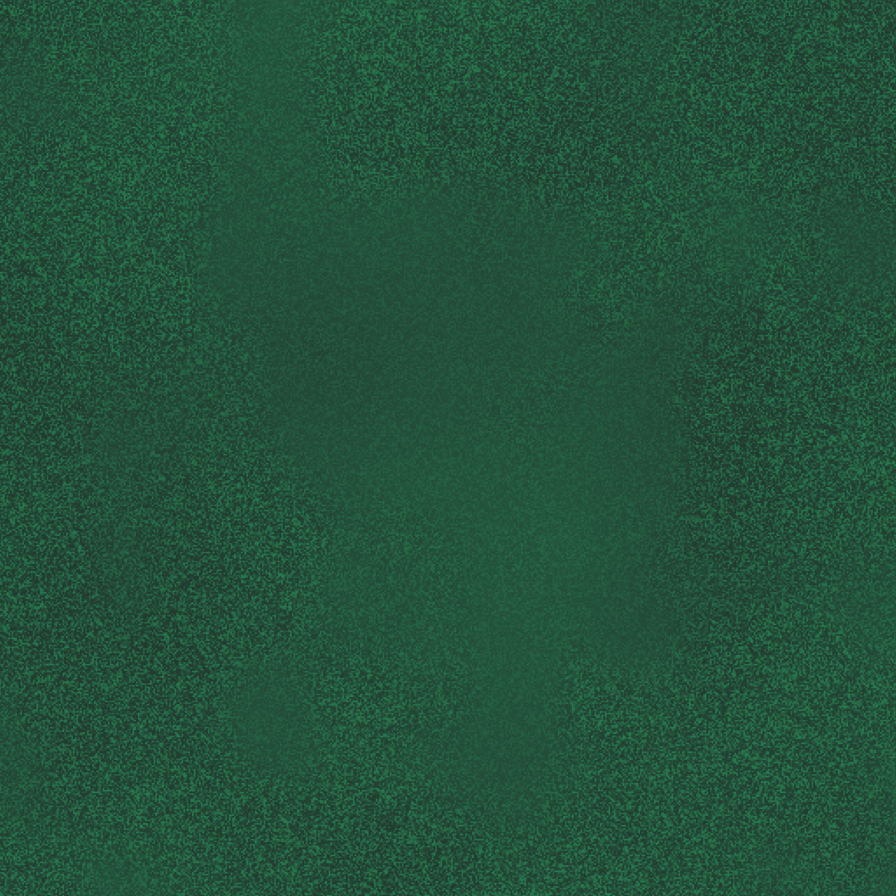
A Shadertoy shader for this texture:

```glsl
// Deep green felt: fine speckle whose contrast drifts in soft, cloudy patches.
#define GRAIN_CELLS 512.0
#define GRAIN_OFFSET 0.8
#define CLOUD_CELLS 5.0
#define PATCH_CELLS 7.0
#define CLOUD_STRENGTH 0.065
#define GRAIN_SOFT 0.09
#define GRAIN_STRONG 0.29
#define GRAIN_SKEW 0.7
#define BASE_GREEN vec3(0.139, 0.321, 0.230)
#define GREEN_SHIFT vec3(0.10, 1.0, 0.47)

// Integer hash of a lattice cell, from 0 to 1
float hash(vec2 cell, uint seed) {
    uvec2 q = uvec2(ivec2(cell)) * uvec2(1597u, 3251u);
    uint h = (q.x ^ (q.y << 9)) + seed * 7919u;
    h = h * 747796u + 28913u;
    h = ((h >> ((h >> 28) + 4u)) ^ h) * 277803u;
    h ^= h >> 15;
    h *= 73939u;
    h ^= h >> 13;
    h *= 51787u;
    return float((h ^ (h >> 16)) & 65535u) / 65535.0;
}

// Smooth value noise
float noise(vec2 p, uint seed) {
    vec2 cell = floor(p);
    vec2 f = fract(p);
    f = f * f * (3.0 - 2.0 * f);
    float low = mix(hash(cell, seed), hash(cell + vec2(1, 0), seed), f.x);
    float high = mix(hash(cell + vec2(0, 1), seed), hash(cell + vec2(1, 1), seed), f.x);
    return mix(low, high, f.y);
}

// Layered noise for the broad clouds
float clouds(vec2 p, uint seed) {
    float sum = 0.0;
    float weight = 0.6;
    for (uint i = 0u; i < 3u; i++) {
        sum += weight * noise(p, seed + i);
        p = mat2(0.8, 0.6, -0.6, 0.8) * p * 1.9 + 17.3;
        weight *= 0.45;
    }
    return sum / 0.99;
}

void mainImage(out vec4 fragColor, in vec2 fragCoord) {
    vec2 uv = fragCoord / iResolution.y;
    vec2 centre = 0.5 * iResolution.xy / iResolution.y;

    // Broad light and dark drift
    float drift = clouds(uv * CLOUD_CELLS + 40.0, 11u) - 0.5;

    // Speckle contrast: patchy in the middle, strong towards the rim
    float patches = clouds(uv * vec2(PATCH_CELLS, PATCH_CELLS * 0.8) + 60.0, 23u);
    float rim = smoothstep(0.2, 0.52, length(uv - centre));
    float contrast = smoothstep(0.3, 0.75, patches + 0.22 * rim);
    float strength = mix(GRAIN_SOFT, GRAIN_STRONG, contrast);

    // Fine speckle, skewed towards bright flecks
    float grain = noise(uv * GRAIN_CELLS + GRAIN_OFFSET, 37u) - 0.5;
    grain += GRAIN_SKEW * (grain * grain - 0.036);

    float shift = clamp(CLOUD_STRENGTH * drift + strength * grain, -0.09, 0.15);
    fragColor = vec4(BASE_GREEN + GREEN_SHIFT * shift, 1.0);
}
```
